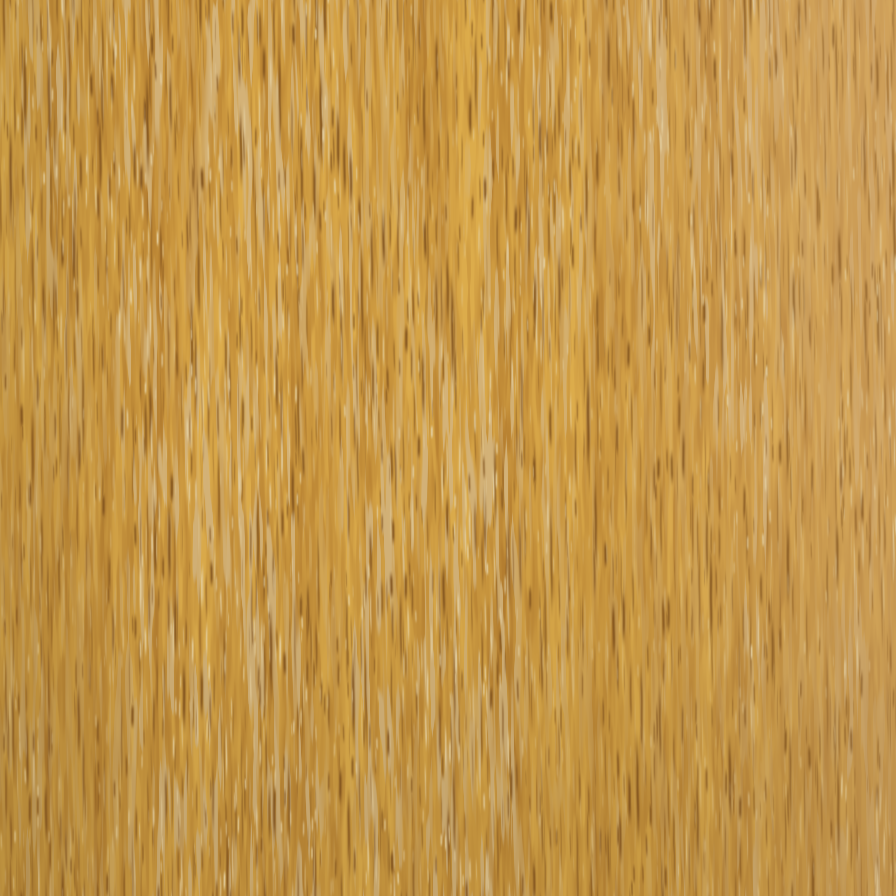
Reproduce this texture procedurally as a Shadertoy shader.

```glsl
#define HONEY vec3(0.830, 0.640, 0.275)
#define AMBER vec3(0.715, 0.505, 0.195)
#define PALE vec3(0.815, 0.690, 0.470)
#define FLECK vec3(0.890, 0.810, 0.630)
#define PORE vec3(0.490, 0.310, 0.110)
#define SHEEN vec3(0.805, 0.645, 0.450)
#define PORE_GRID vec2(76.0, 13.0)
#define FLECK_GRID vec2(140.0, 24.0)
#define LEAN 0.010

float hash(vec2 p) {
    vec3 q = fract(p.xyx * 0.1031);
    q += dot(q, q.yzx + 33.33);
    return fract((q.x + q.y) * q.z);
}

// Smooth cellular noise: random cell tones blended by distance
float cellTone(vec2 p) {
    vec2 base = floor(p);
    float sum = 0.0, total = 0.0;
    for (int j = -1; j <= 1; j++) {
        for (int i = -1; i <= 1; i++) {
            vec2 id = base + vec2(i, j);
            vec2 d = id + vec2(hash(id + 17.3), hash(id + 41.7)) - p;
            float weight = exp(-6.0 * dot(d, d));
            sum += weight * hash(id + 73.1);
            total += weight;
        }
    }
    return sum / total;
}

// Scattered tapering strokes; each column of cells is shifted along the grain
float strokes(vec2 uv, vec2 grid, float seed, float density, float halfWidth, float pixel) {
    vec2 p = uv * grid;
    float ink = 0.0;
    for (int i = -1; i <= 1; i++) {
        float column = floor(p.x) + float(i);
        float y = p.y + 9.0 * hash(vec2(column, seed));
        for (int j = -1; j <= 1; j++) {
            vec2 id = vec2(column, floor(y) + float(j));
            float size = hash(id + seed + 5.1);
            float strength = hash(id + seed + 11.9);
            vec2 center = id + vec2(hash(id + seed + 23.7), hash(id + seed + 37.3));
            vec2 d = (vec2(p.x, y) - center) / grid;
            d.x += 0.00015 * sin(d.y * 130.0 + size * 40.0);
            float halfLength = mix(0.22, 0.95, size * size) / grid.y;
            float width = max(halfWidth * mix(0.7, 1.3, strength), 0.5 * pixel);
            float along = 1.0 - smoothstep(0.25, 1.0, abs(d.y) / halfLength);
            float across = exp(-d.x * d.x / (width * width));
            float present = step(hash(id + seed + 53.9), density);
            ink = max(ink, present * along * across * mix(0.35, 1.0, strength));
        }
    }
    return ink;
}

void mainImage(out vec4 fragColor, in vec2 fragCoord) {
    vec2 uv = fragCoord / iResolution.xy;
    float pixel = 1.0 / iResolution.x;

    // Grain coordinates with a slight lean and drift
    vec2 grain = uv;
    grain.x += LEAN * uv.y + 0.001 * sin(uv.y * 5.0 + uv.x * 9.0) + 1.0;

    // Layered strands, from broad bands to fine fibres
    float broad = cellTone(grain * vec2(42.0, 1.2));
    float strand = cellTone(grain * vec2(150.0, 4.0) + 31.0);
    float fibre = cellTone(grain * vec2(300.0, 22.0) + 67.0);
    float tone = 0.60 + 0.5 * (broad - 0.5) + 0.6 * (strand - 0.5) + 0.75 * (fibre - 0.5);
    vec3 color = mix(AMBER, HONEY, clamp(tone, -0.1, 1.15));

    // Pale worn streaks gathered in long bands
    float bands = cellTone(grain * vec2(24.0, 1.8) + 93.0);
    float wear = smoothstep(0.35, 0.75, bands);
    float streak = smoothstep(0.48, 0.85, cellTone(grain * vec2(290.0, 14.0) + 129.0));
    color = mix(color, PALE, streak * mix(0.3, 0.95, wear));

    // Sheen on the right, deeper tone toward the left and bottom
    float sheen = smoothstep(0.60, 1.10, uv.x + 0.18 * (uv.y - 0.5));
    color = mix(color, SHEEN, 0.5 * sheen);
    color *= mix(0.95, 1.02, smoothstep(0.0, 0.55, uv.y));
    color *= mix(0.94, 1.0, smoothstep(0.0, 0.22, uv.x));

    // Dark pores and bright flecks
    float pores = strokes(grain, PORE_GRID, 3.0, 0.55, 0.0014, pixel);
    float finePores = strokes(grain, PORE_GRID * vec2(1.8, 1.3), 211.0, 0.42, 0.0010, pixel);
    float pore = max(pores, 0.7 * finePores) * mix(1.0, 0.7, sheen);
    color = mix(color, PORE, 0.85 * pore);

    float flecks = strokes(grain, FLECK_GRID, 107.0, 0.45, 0.0010, pixel);
    flecks *= mix(0.4, 1.0, wear) * mix(0.6, 1.1, fibre);
    color = mix(color, FLECK, 0.9 * flecks);

    fragColor = vec4(clamp(color, 0.0, 1.0), 1.0);
}
```
